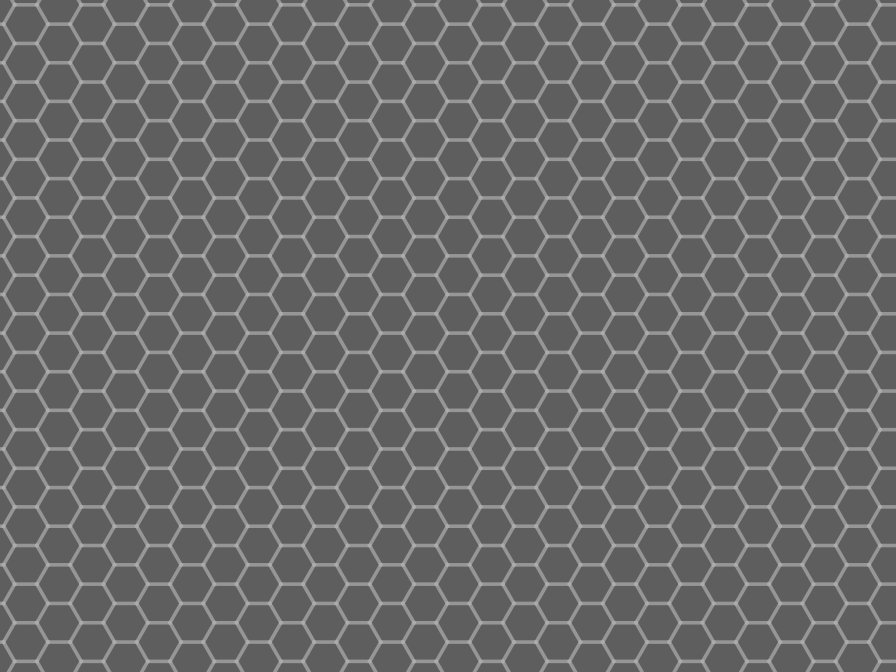
A WebGL 1 fragment shader for this pattern:

```glsl
precision highp float;
// Flat-topped hexagonal mesh of pale translucent lines on dark grey, brighter at the joints.

uniform vec2 u_resolution;

const vec2 LATTICE = vec2(1.7320508, 1.0); // period of a hexagon lattice of unit height

// Offset from the centre of the nearest hexagon
vec2 hexLocal(vec2 p) {
  vec2 a = mod(p + 0.5 * LATTICE, LATTICE) - 0.5 * LATTICE;
  vec2 b = mod(p, LATTICE) - 0.5 * LATTICE;
  return dot(a, a) < dot(b, b) ? a : b;
}

// Distance inward from the hexagon outline
float edgeDistance(vec2 q) {
  return 0.5 - max(q.y, dot(q, vec2(0.8660254, 0.5)));
}

// Distance to the nearest corner, with q folded into one quadrant
float cornerDistance(vec2 q) {
  return min(length(q - vec2(0.57735, 0.0)), length(q - vec2(0.288675, 0.5)));
}

// Antialiased coverage of everything closer than radius
float coverage(float dist, float radius, float pixel) {
  return clamp((radius - dist) / pixel + 0.5, 0.0, 1.0);
}

void main() {
  // Lattice periods per canvas height, then the phase of the lattice
  vec2 grid = gl_FragCoord.xy / u_resolution.y * vec2(10.095, 17.4);
  vec2 q = abs(hexLocal((grid - vec2(0.887, 0.275)) * LATTICE));
  float pixel = 17.4 / u_resolution.y;

  float line = coverage(edgeDistance(q), 0.046, pixel);
  float joint = coverage(cornerDistance(q), 0.055, pixel);

  // Overlapping strokes lighten the joints
  vec3 color = mix(vec3(0.37), vec3(0.59), line);
  color = mix(color, vec3(0.67), joint * line);
  gl_FragColor = vec4(color, 1.0);
}
```
